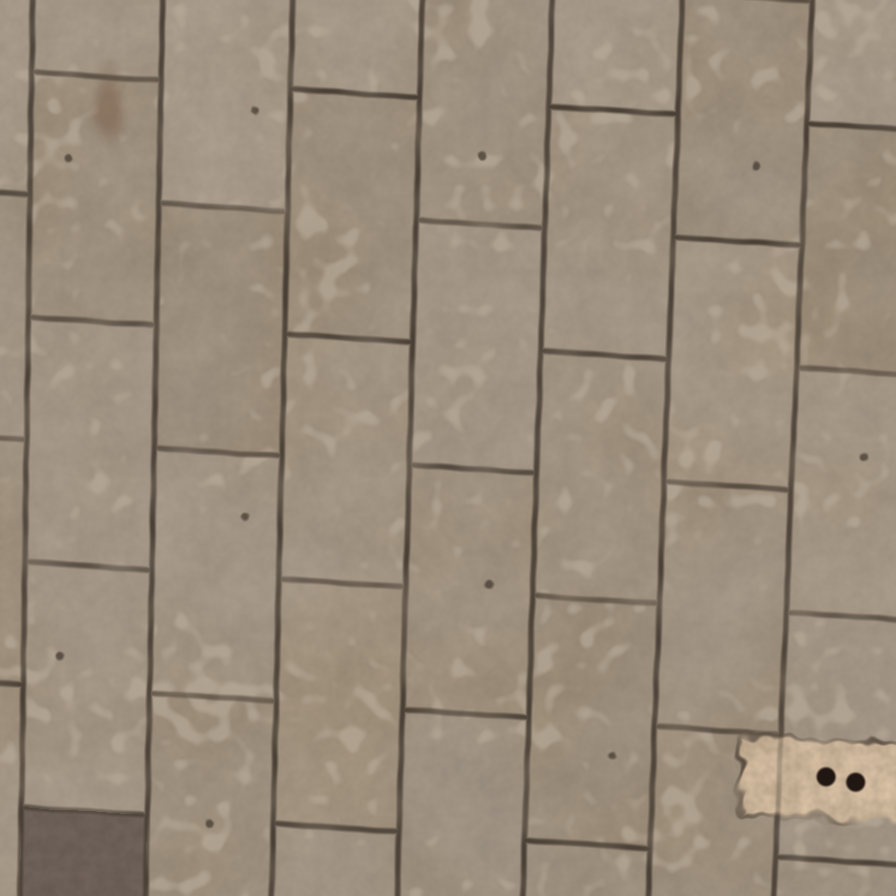
Reproduce this texture procedurally as a WebGL 2 fragment shader.

```glsl
#version 300 es
precision highp float;

uniform vec2 u_resolution;
out vec4 outColor;

// Layout: columns narrow toward the bottom, rows tilt down to the right
const float COLUMN_WIDTH_BOTTOM = 0.1402;
const float COLUMN_WIDTH_TOP = 0.1450;
const float FIRST_JOINT_BOTTOM = 0.0225;
const float FIRST_JOINT_TOP = 0.0365;
const float ROW_HEIGHT = 0.2737;
const float ROW_START = 0.1009;
const float ROW_TILT = 0.066;
const float JOINT_INNER = 0.0008;
const float JOINT_OUTER = 0.0048;
const float WOBBLE = 0.0014;

// Colours
const vec3 STONE = vec3(0.63, 0.58, 0.52);
const vec3 SAND = vec3(0.61, 0.55, 0.47);
const vec3 PALE = vec3(0.72, 0.67, 0.60);
const vec3 JOINT = vec3(0.29, 0.25, 0.21);
const vec3 SLATE = vec3(0.42, 0.37, 0.34);
const vec3 RUST = vec3(0.48, 0.37, 0.29);
const vec3 MORTAR = vec3(0.80, 0.71, 0.60);
const vec3 HOLE = vec3(0.13, 0.09, 0.07);

// Wear
const vec2 DARK_TILE = vec2(0.0, -1.0);
const float SPOT_CHANCE = 0.18;
const float SPOT_RADIUS = 0.0065;
const vec2 RUST_CENTER = vec2(0.122, 0.885);
const vec2 RUST_SIZE = vec2(0.024, 0.055);
const vec2 PATCH_CENTER = vec2(0.950, 0.131);
const vec2 PATCH_HALF = vec2(0.121, 0.043);
const vec2 HOLE_START = vec2(0.922, 0.133);
const vec2 HOLE_STEP = vec2(0.033, -0.006);
const float HOLE_RADIUS = 0.0105;

vec2 hash2(vec2 p) {
    vec3 q = fract(p.xyx * vec3(0.1031, 0.1030, 0.0973));
    q += dot(q, q.yzx + 33.33);
    return fract((q.xx + q.yz) * q.zy);
}

float cornerGradient(vec2 cell, vec2 offset) {
    float angle = 6.2832 * hash2(cell + 57.0).x;
    return dot(vec2(cos(angle), sin(angle)), offset);
}

float gradientNoise(vec2 p) {
    vec2 i = floor(p), f = fract(p);
    vec2 w = f * f * f * (f * (f * 6.0 - 15.0) + 10.0);
    vec2 e = vec2(1.0, 0.0);
    return mix(mix(cornerGradient(i, f), cornerGradient(i + e, f - e), w.x),
               mix(cornerGradient(i + e.yx, f - e.yx), cornerGradient(i + 1.0, f - 1.0), w.x), w.y);
}

float boxDistance(vec2 p, vec2 halfSize) {
    vec2 d = abs(p) - halfSize;
    return length(max(d, 0.0)) + min(max(d.x, d.y), 0.0);
}

float edgeDistance(float t) {
    return 0.5 - abs(fract(t) - 0.5);
}

void main() {
    vec2 p = gl_FragCoord.xy / u_resolution;
    float aa = 1.0 / u_resolution.y;

    // Running bond: every other column shifts by half a tile
    vec2 q = p + WOBBLE * vec2(gradientNoise(p * 28.0), gradientNoise(p * 28.0 + 71.0));
    float width = mix(COLUMN_WIDTH_BOTTOM, COLUMN_WIDTH_TOP, q.y);
    float column = (q.x - mix(FIRST_JOINT_BOTTOM, FIRST_JOINT_TOP, q.y)) / width;
    float columnId = floor(column);
    float row = (q.y + ROW_TILT * q.x - ROW_START) / ROW_HEIGHT + 0.5 * mod(columnId, 2.0);
    vec2 tile = vec2(columnId, floor(row));
    vec2 tint = hash2(tile + 19.0);

    // Stone tone, grain and pale flecks
    float cloud = gradientNoise(p * 7.0 + 5.0);
    float mottle = gradientNoise(p * 19.0);
    float grain = gradientNoise(p * 64.0) + 0.6 * gradientNoise(p * 150.0);
    vec3 color = mix(STONE, SAND, clamp(0.38 + 0.9 * (tint.x - 0.5) + 0.9 * cloud, 0.0, 1.0));
    color *= 1.0 + 0.05 * (tint.y - 0.5) + 0.05 * mottle + 0.035 * grain;
    float fleck = gradientNoise(p * 42.0 + 13.0) + 0.7 * cloud + 0.3 * mottle;
    color = mix(color, PALE, 0.65 * smoothstep(0.22, 0.60, fleck));

    // One odd dark tile and one rust stain
    float isDark = 1.0 - step(0.5, distance(tile, DARK_TILE));
    color = mix(color, SLATE * (1.0 + 0.07 * grain), isDark);
    float rust = length((p - RUST_CENTER) / RUST_SIZE) + 0.6 * mottle;
    color = mix(color, RUST, 0.5 * (1.0 - smoothstep(0.1, 1.0, rust)));

    // Dark spots on a few tiles
    vec2 chance = hash2(tile + 83.0);
    vec2 spotAt = 0.25 + 0.5 * hash2(tile + 41.0);
    vec2 toSpot = (fract(vec2(column, row)) - spotAt) * vec2(width, ROW_HEIGHT);
    float spot = 1.0 - smoothstep(0.3, 1.0, length(toSpot) / SPOT_RADIUS + 0.3 * grain);
    color = mix(color, JOINT, 0.8 * spot * step(chance.x, SPOT_CHANCE));

    // Joints of uneven depth
    vec2 edge = vec2(edgeDistance(column) * width, edgeDistance(row) * ROW_HEIGHT);
    vec2 line = 1.0 - smoothstep(vec2(JOINT_INNER), vec2(JOINT_OUTER + 0.5 * aa), edge);
    float wear = 0.35 * gradientNoise(p * 23.0 + 31.0);
    float rowDepth = 0.62 + 0.32 * hash2(vec2(columnId, round(row)) + 7.0).x;
    vec2 depth = clamp(vec2(0.86, rowDepth) + wear, 0.0, 1.0);
    float joint = max(line.x * depth.x, line.y * depth.y);
    color = mix(color, JOINT, joint);

    // Broken mortar patch with a cracked rim
    float patchEdge = boxDistance(p - PATCH_CENTER, PATCH_HALF)
        + 0.014 * mottle + 0.009 * gradientNoise(p * 55.0);
    float mortar = 1.0 - smoothstep(-0.004, 0.002 + aa, patchEdge);
    color = mix(color, MORTAR * (1.0 + 0.10 * grain + 0.12 * mottle), mortar * (0.92 - 0.3 * joint));
    float rim = 1.0 - smoothstep(0.0005, 0.0035 + aa, abs(patchEdge));
    color = mix(color, JOINT, rim * clamp(0.4 + 1.5 * gradientNoise(p * 17.0 + 3.0), 0.0, 0.85));

    // Pair of drilled holes
    for (int i = 0; i < 2; i++) {
        float d = distance(p, HOLE_START + float(i) * HOLE_STEP) - HOLE_RADIUS;
        color = mix(color, HOLE, 1.0 - smoothstep(-0.002, 0.001 + aa, d));
    }

    outColor = vec4(color, 1.0);
}
```
